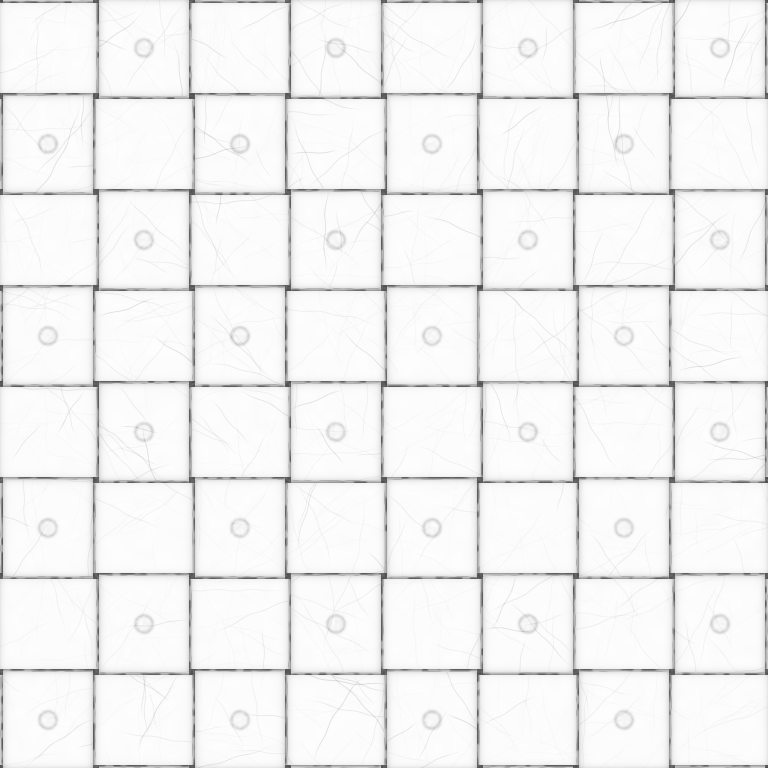
This texture map is drawn by a WebGL 1 fragment shader. Its source:

```glsl
precision highp float;
// White basket weave of 8 by 8 cells: upright and level strips alternate on top.
// Each cell shades its narrow gaps, the strip ends and fine scratches;
// upright cells also carry a soft ring. All noise wraps at the canvas edge.

uniform vec2 u_resolution;

const float CELLS = 8.0;
const float GAP = 0.031; // inset of a strip, in cells

float hash(vec2 p) {
  return fract(sin(dot(p, vec2(127.1, 311.7))) * 43758.5453);
}

// Value noise over the weave; frequency is a whole number per cell
float wrapNoise(vec2 p, vec2 frequency) {
  vec2 period = CELLS * frequency;
  p *= frequency;
  vec2 i = floor(p);
  vec2 f = fract(p);
  f = f * f * (3.0 - 2.0 * f);
  vec2 a = mod(i, period);
  vec2 b = mod(i + 1.0, period);
  return mix(mix(hash(a), hash(vec2(b.x, a.y)), f.x),
             mix(hash(vec2(a.x, b.y)), hash(b), f.x), f.y);
}

// Faint bent hairlines, different in every cell
float scratches(vec2 p, vec2 id, float px) {
  float total = 0.0;
  float wear = 0.5 + 0.7 * hash(id + 71.3);
  for (int k = 0; k < 16; k++) {
    vec2 seed = id + float(k) * vec2(13.7, 9.1);
    float angle = 6.2832 * hash(seed + 1.3);
    vec2 along = vec2(cos(angle), sin(angle));
    vec2 center = vec2(hash(seed + 2.7), hash(seed + 4.1)) - 0.5;
    float t = dot(p - center, along);
    float d = dot(p - center, vec2(-along.y, along.x));
    d += (hash(seed + 5.9) - 0.5) * 0.5 * t * t;
    d += 0.008 * sin(t * 17.0 + angle * 5.0);
    float reach = 0.2 + 0.5 * hash(seed + 7.7);
    float fade = 1.0 - smoothstep(0.5 * reach, reach, abs(t));
    float width = 0.011;
    float line = 1.0 - smoothstep(0.0, max(width, px), abs(d));
    float strength = hash(seed + 8.3);
    total += line * min(1.0, width / px) * fade * (0.012 + 0.085 * strength * strength * strength);
  }
  return total * wear;
}

void main() {
  vec2 p = gl_FragCoord.xy / u_resolution * CELLS;
  float px = CELLS / min(u_resolution.x, u_resolution.y);
  vec2 id = mod(floor(p), CELLS);
  vec2 local = fract(p) - 0.5;
  vec2 edge = 0.5 - abs(local);

  // Upright strips lie on top where column plus row is even
  bool upright = mod(id.x + id.y, 2.0) < 0.5;
  float side = upright ? edge.x : edge.y;
  float end = upright ? edge.y : edge.x;

  // Strip face: rounded sides, ends dipping under the neighbour, hairlines
  float face = 0.993 - 0.008 * wrapNoise(p, vec2(9.0));
  float sideShade = upright ? 0.15 : 0.05;
  face -= sideShade * exp(-max(side - GAP, 0.0) / 0.026);
  face -= 0.10 * exp(-end / 0.025);
  face -= scratches(local, id, px);

  // Blurred ring with a mottled rim and centre
  if (upright) {
    float r = length(local);
    float rim = (r - 0.088) / 0.019;
    float mottle = wrapNoise(p, vec2(40.0));
    face -= exp(-rim * rim) * (0.10 + 0.07 * mottle);
    face -= 0.04 * mottle * (1.0 - smoothstep(0.05, 0.09, r));
  }

  // Gap: the strip below darkens towards the crisp edge, with grimy streaks
  float depth = clamp(side / GAP, 0.0, 1.0);
  vec2 streak = upright ? vec2(50.0, 14.0) : vec2(14.0, 50.0);
  float grime = smoothstep(0.35, 0.8, wrapNoise(p, streak));
  float gap = mix(0.86, 0.58, depth) - 0.30 * grime * (0.3 + 0.7 * depth);
  float inGap = 1.0 - smoothstep(-0.5 * px, 0.5 * px, side - GAP);
  float shade = mix(face, gap, inGap);

  // Dark square hole where four cells meet
  float hole = 0.29 + 0.14 * wrapNoise(p, vec2(60.0));
  float inHole = 1.0 - smoothstep(-0.5 * px, 0.5 * px, max(edge.x, edge.y) - GAP);
  shade = mix(shade, hole, inHole);

  gl_FragColor = vec4(vec3(clamp(shade, 0.0, 1.0)), 1.0);
}
```
